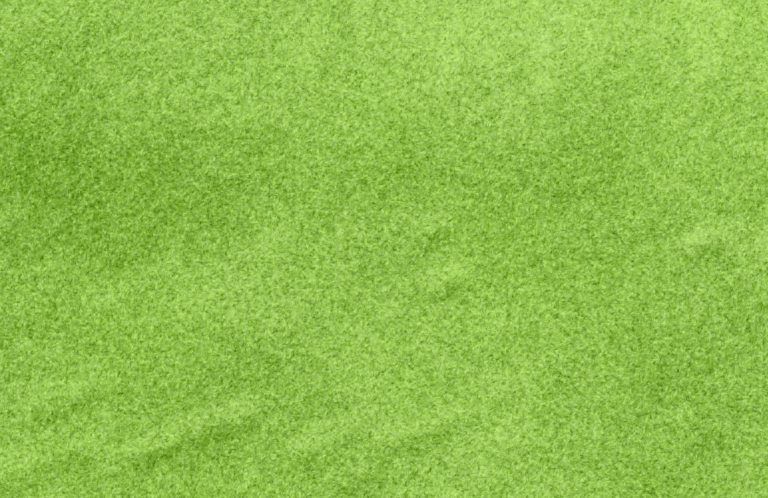
Reproduce this texture procedurally as a WebGL 2 fragment shader.

```glsl
#version 300 es
precision highp float;
// Soft green terry fleece: tiny curled tufts over broad shading and slanted creases.

#define PILE_COLOR vec3(0.568, 0.750, 0.306)
#define PILE_RAMP vec3(1.05, 1.0, 1.02)
#define TUFTS 145.0         // tufts per canvas height
#define FIBRES 250.0        // fine fibres per canvas height
#define TUFT_CONTRAST 0.125
#define FIBRE_CONTRAST 0.105
#define SHADE_CONTRAST 0.16
#define MOTTLE_CONTRAST 0.08
#define CREASE_CONTRAST 0.075
#define CREASE_ANGLE 0.36
#define TINT_AMOUNT 0.07

uniform vec2 u_resolution;
out vec4 outColor;

vec3 hash3(vec2 cell) {
    vec3 q = fract(cell.xyx * vec3(0.1031, 0.1030, 0.0973));
    q += dot(q, q.yxz + 33.33);
    return fract((q.xxy + q.yzz) * q.zyx);
}

mat2 rotation(float angle) {
    float c = cos(angle), s = sin(angle);
    return mat2(c, -s, s, c);
}

// Smooth value noise, 0 to 1
float valueNoise(vec2 p) {
    vec2 cell = floor(p), f = fract(p);
    f = f * f * (3.0 - 2.0 * f);
    float low = mix(hash3(cell).x, hash3(cell + vec2(1, 0)).x, f.x);
    float high = mix(hash3(cell + vec2(0, 1)).x, hash3(cell + vec2(1, 1)).x, f.x);
    return mix(low, high, f.y);
}

// Layered noise centred on zero
float cloud(vec2 p) {
    float sum = 0.0, weight = 0.5;
    for (int i = 0; i < 4; i++) {
        sum += weight * (valueNoise(p) - 0.5);
        p = rotation(0.6) * p * 2.03 + 7.1;
        weight *= 0.5;
    }
    return sum;
}

// Scattered short strokes, light or dark, each with its own direction
float strokes(vec2 p, float lean) {
    vec2 home = floor(p);
    float sum = 0.0;
    for (int j = -1; j <= 1; j++) {
        for (int i = -1; i <= 1; i++) {
            vec2 cell = home + vec2(i, j);
            vec3 rnd = hash3(cell + 17.0);
            vec2 center = cell + 0.15 + 0.7 * hash3(cell + 91.0).xy;
            vec2 d = rotation(lean + (rnd.x - 0.5) * 2.4) * (p - center);
            d /= vec2(0.43, 0.24);
            sum += (rnd.y * 2.0 - 1.0) * exp(-0.5 * dot(d, d));
        }
    }
    return sum;
}

// Broad light and dark areas of brushed pile
float broadShade(vec2 p) {
    float shade = 0.8 * cloud(rotation(0.3) * p * vec2(2.6, 4.6) + 3.7);
    vec2 hollow = (p - vec2(0.0, 0.62)) / vec2(0.34, 0.2);
    shade -= 0.5 * exp(-dot(hollow, hollow));
    vec2 band = (p - vec2(0.75, 0.64)) / vec2(0.55, 0.12);
    shade -= 0.18 * exp(-dot(band, band));
    shade += 0.4 * smoothstep(0.6, 1.05, p.y) * smoothstep(0.0, 1.1, p.x);
    return shade;
}

// Slanted raised creases, lit above and dim below
float creases(vec2 p) {
    vec2 q = rotation(CREASE_ANGLE) * p;
    q += 0.03 * vec2(cloud(p * 5.0), cloud(p * 5.0 + 20.0));
    q *= vec2(6.0, 19.0);
    float crest = smoothstep(0.6, 0.95, valueNoise(q));
    float trough = smoothstep(0.6, 0.95, valueNoise(q + vec2(0.0, 0.7)));
    return (crest - 0.7 * trough) * (1.0 - smoothstep(0.5, 0.72, p.y));
}

// Faint upright sheen near the upper right edge
float sheen(vec2 p) {
    float streak = smoothstep(0.55, 0.95, valueNoise(p * vec2(22.0, 8.0) + 40.0));
    return streak * smoothstep(0.7, 1.0, p.y) * smoothstep(0.3, 0.9, p.x);
}

void main() {
    vec2 p = gl_FragCoord.xy / u_resolution.y;

    // Curled pile: strokes follow a slowly turning direction
    float lean = 0.35 + 2.2 * cloud(p * 6.0);
    vec2 bent = p + 0.003 * vec2(cloud(p * 30.0), cloud(p * 30.0 + 50.0));
    float tuft = strokes(bent * TUFTS, lean);
    float fibre = strokes(bent * FIBRES + 300.0, lean + 0.5);

    float light = TUFT_CONTRAST * tuft + FIBRE_CONTRAST * fibre;
    light += SHADE_CONTRAST * broadShade(p);
    light += MOTTLE_CONTRAST * cloud(rotation(0.3) * p * vec2(13.0, 24.0) + 11.0);
    light += CREASE_CONTRAST * creases(p) + 0.06 * sheen(p);

    // Highlights of the pile level off gently
    light -= 1.4 * max(light, 0.0) * max(light, 0.0);

    // Small drift between yellow and cool green
    float tint = valueNoise(p * 170.0 + 80.0) - 0.5 + 0.5 * cloud(p * 4.0 + 60.0);
    vec3 color = PILE_COLOR + PILE_RAMP * light;
    color += TINT_AMOUNT * tint * vec3(0.2, -0.1, 1.0);

    outColor = vec4(clamp(color, 0.0, 1.0), 1.0);
}
```
